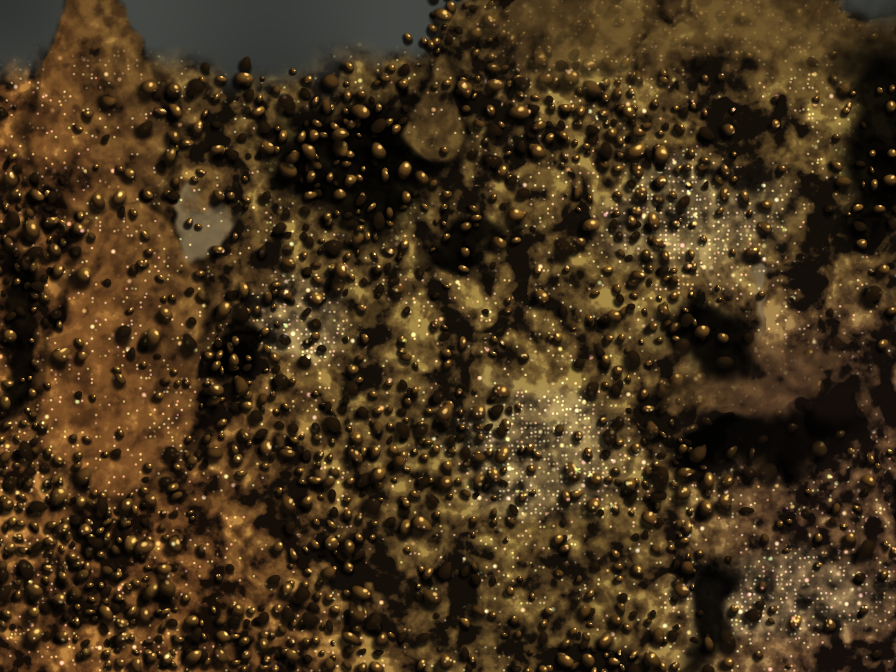
Write a Shadertoy shader that draws this texture.

```glsl
// Crusty lichen up close: brown scaly lobes, glossy grains, dark hollows and mineral glints.

const vec3 UMBER = vec3(0.075, 0.055, 0.032);
const vec3 BROWN = vec3(0.27, 0.20, 0.105);
const vec3 TAN = vec3(0.42, 0.325, 0.165);
const vec3 GOLD = vec3(0.64, 0.53, 0.27);
const vec3 PALE = vec3(0.53, 0.46, 0.33);
const vec3 HAZE = vec3(0.24, 0.25, 0.235);
const vec3 RUST_TINT = vec3(1.14, 0.95, 0.90);
const vec3 MAUVE_TINT = vec3(1.02, 0.95, 1.18);
const vec3 LIGHT = vec3(0.35, 0.55, 0.76);
const float COARSE_GRAINS = 29.0; // cells per canvas height
const float FINE_GRAINS = 47.0;
const float GLINT_CELLS = 150.0;

// Ellipses: centre, radii
const vec4 HOLLOWS[8] = vec4[8](
  vec4(0.53, 0.75, 0.15, 0.09), vec4(0.70, 0.63, 0.07, 0.04),
  vec4(1.31, 0.80, 0.08, 0.14), vec4(1.04, 0.51, 0.07, 0.05),
  vec4(0.35, 0.48, 0.03, 0.08), vec4(1.05, 0.09, 0.04, 0.09),
  vec4(1.13, 0.34, 0.13, 0.04), vec4(0.02, 0.50, 0.03, 0.12));
const vec4 SPARKLES[4] = vec4[4](
  vec4(1.04, 0.68, 0.14, 0.09), vec4(1.15, 0.10, 0.17, 0.07),
  vec4(0.80, 0.33, 0.15, 0.10), vec4(0.44, 0.52, 0.08, 0.07));

vec3 hash3(vec2 c) {
  vec3 q = fract(c.xyx * vec3(0.1031, 0.1030, 0.0973));
  q += dot(q, q.yxz + 33.33);
  return fract((q.xxy + q.yzz) * q.zyx);
}

float noise(vec2 p) {
  vec2 i = floor(p), f = fract(p);
  f = f * f * (3.0 - 2.0 * f);
  return mix(mix(hash3(i).x, hash3(i + vec2(1, 0)).x, f.x),
             mix(hash3(i + vec2(0, 1)).x, hash3(i + 1.0).x, f.x), f.y);
}

float fbm(vec2 p) {
  float sum = 0.0, amp = 0.533;
  for (int i = 0; i < 4; i++) {
    sum += amp * noise(p);
    p = mat2(1.6, 1.2, -1.2, 1.6) * p + 17.3;
    amp *= 0.5;
  }
  return sum;
}

float falloff(float a, float b, float x) { return 1.0 - smoothstep(a, b, x); }

float ellipse(vec2 p, vec4 e) { return falloff(0.6, 1.25, length((p - e.xy) / e.zw)); }

// Distance to a capsule whose radius runs from ra to rb
float taper(vec2 p, vec2 a, vec2 b, float ra, float rb) {
  vec2 ab = b - a;
  float t = clamp(dot(p - a, ab) / dot(ab, ab), 0.0, 1.0);
  return length(p - a - ab * t) - mix(ra, rb, t);
}

vec3 ramp(float k) {
  vec3 c = mix(UMBER, BROWN, smoothstep(0.0, 0.36, k));
  c = mix(c, TAN, smoothstep(0.32, 0.68, k));
  return mix(c, GOLD, smoothstep(0.66, 1.0, k));
}

float skyMask(vec2 p) {
  float edge = 0.88 + 0.22 * smoothstep(0.55, 0.75, p.x) - 0.14 * smoothstep(1.2, 1.32, p.x);
  return smoothstep(-0.03, 0.05, p.y - edge);
}

float lobes(vec2 p) {
  float upper = taper(p, vec2(0.15, 0.78), vec2(0.14, 1.02), 0.10, 0.045);
  float lower = taper(p, vec2(0.20, 0.59), vec2(0.18, 0.40), 0.10, 0.12);
  return min(min(upper, lower), taper(p, vec2(0.645, 0.80), vec2(0.65, 0.91), 0.045, 0.012));
}

float grainDensity(vec2 p) {
  float d = 0.2 + 0.65 * smoothstep(0.25, 0.65, noise(p * 6.0));
  d *= 1.0 - 0.5 * smoothstep(0.85, 1.1, p.x);
  return d * mix(0.22, 1.0, smoothstep(-0.02, 0.02, lobes(p))) * (1.0 - skyMask(p));
}

// Rounded glossy grains with shadows at their lower left
void addGrains(inout vec3 col, vec2 p, float cells) {
  vec2 g = p * cells;
  for (int n = 0; n < 9; n++) {
    vec2 c = floor(g) + vec2(n % 3, n / 3) - 1.0;
    vec3 h = hash3(c + cells * 3.0), v = hash3(c + 71.0 + cells);
    if (h.z > grainDensity((c + 0.5) / cells)) continue;
    float angle = 6.283 * v.y;
    vec2 d = (g - c - 0.2 - 0.6 * h.xy) / mix(0.22, 0.46, v.x);
    vec2 axis = vec2(cos(angle), sin(angle));
    float rim = length(vec2(dot(d, axis), 1.4 * dot(d, vec2(-axis.y, axis.x))));
    float diffuse = max(dot(vec3(d, sqrt(max(0.0, 1.0 - rim * rim))), LIGHT), 0.0);
    float shade = v.z < 0.25 ? 0.12 : 0.35 + 0.55 * v.z;
    col *= 1.0 - 0.75 * falloff(0.6, 1.35, length(d + vec2(0.3, 0.5)));
    vec3 body = ramp(0.04 + shade * diffuse * diffuse) * vec3(1.08, 0.98, 0.8);
    float gloss = falloff(0.08, 0.32, length(d - vec2(0.05, 0.2) - 0.3 * h.xy));
    body += 0.55 * gloss * step(0.35, v.z) * vec3(1.0, 0.88, 0.55);
    col = mix(col, body, falloff(0.75, 1.05, rim));
  }
}

vec3 glints(vec2 p, float cells, float amount) {
  vec2 id = floor(p * cells);
  vec3 h = hash3(id + cells);
  float spot = falloff(0.08, 0.45, length(fract(p * cells) - 0.3 - 0.4 * h.xy));
  vec3 tint = mix(vec3(1.0, 0.9, 0.68), hash3(id + 31.0), 0.32);
  return tint * spot * smoothstep(1.0 - amount, 1.0 - 0.4 * amount, h.z);
}

void mainImage(out vec4 fragColor, in vec2 fragCoord) {
  vec2 p = fragCoord / iResolution.y;
  vec2 warp = vec2(fbm(p * 11.0), fbm(p * 11.0 + 40.0)) - 0.5, q = p + 0.11 * warp;
  // Regions
  float hollow = 0.0, sparkle = 0.0;
  for (int i = 0; i < 8; i++) hollow = max(hollow, ellipse(q, HOLLOWS[i]));
  for (int i = 0; i < 4; i++) sparkle = max(sparkle, ellipse(q, SPARKLES[i]));
  float sky = skyMask(q), edge = lobes(p + 0.05 * warp), lobe = falloff(-0.006, 0.006, edge);
  float blurred = max(smoothstep(0.84, 0.95, p.y) * smoothstep(0.65, 0.8, p.x),
                      ellipse(p, vec4(1.15, 0.40, 0.17, 0.10)));
  // Crust: mottling, side-lit relief, grit and pits
  float relief = fbm(q * 17.0) - fbm(q * 17.0 + vec2(0.25, 0.35));
  float detail = (1.5 * relief + 1.3 * fbm(p * 62.0) - 0.65) * (1.0 - 0.65 * blurred);
  float k = 0.02 + 0.9 * fbm(p * 6.0 + 9.0) + 0.1 * sparkle - 0.08 * blurred;
  k -= 0.45 * smoothstep(0.56, 0.7, fbm(q * 13.0 + 5.0));
  k = mix(k, 0.27 + 0.5 * fbm(p * 9.0), 0.85 * lobe) + detail * (1.0 - 0.4 * lobe);
  vec3 col = ramp(k) * mix(vec3(1), RUST_TINT, falloff(0.3, 0.75, p.x + 0.4 * p.y));
  col *= mix(vec3(1), MAUVE_TINT, smoothstep(0.9, 1.2, p.x) * falloff(0.4, 0.7, p.y));
  col = mix(col, PALE * (0.35 + 0.9 * k), 0.5 * sparkle);
  // Shadows, haze and pale slivers
  col *= 1.0 - 0.88 * hollow * (1.0 - lobe);
  col = mix(col, HAZE * (0.75 + 0.5 * noise(p * 5.0)), sky * (1.0 - lobe));
  col *= 1.0 - 0.5 * falloff(0.0, 0.035, edge) * (1.0 - lobe) * (1.0 - sky);
  float sliver = min(taper(q, vec2(1.125, 0.53), vec2(1.15, 0.6), 0.006, 0.012),
                     taper(q, vec2(0.27, 0.72), vec2(0.315, 0.65), 0.006, 0.012));
  col = mix(col, PALE, 0.8 * falloff(-0.006, 0.008, sliver));
  // Grains and glints
  vec3 bare = col;
  vec2 grainPos = p + 0.008 * vec2(noise(p * 48.0), noise(p * 48.0 + 20.0));
  addGrains(col, grainPos, FINE_GRAINS);
  addGrains(col, grainPos, COARSE_GRAINS);
  col = mix(col, bare, 0.75 * blurred);
  float lit = (1.0 - sky) * (1.0 - 0.85 * hollow) * (1.0 - 0.8 * blurred) * smoothstep(0.05, 0.3, col.r);
  float amount = 0.1 + 0.3 * sparkle + 0.12 * smoothstep(0.45, 0.65, noise(p * 12.0));
  col += 0.55 * lit * glints(p, GLINT_CELLS, amount);
  col += 0.75 * lit * glints(p + 0.37, 0.6 * GLINT_CELLS, 0.25 * amount);
  fragColor = vec4(clamp(col, 0.0, 1.0), 1.0);
}
```
